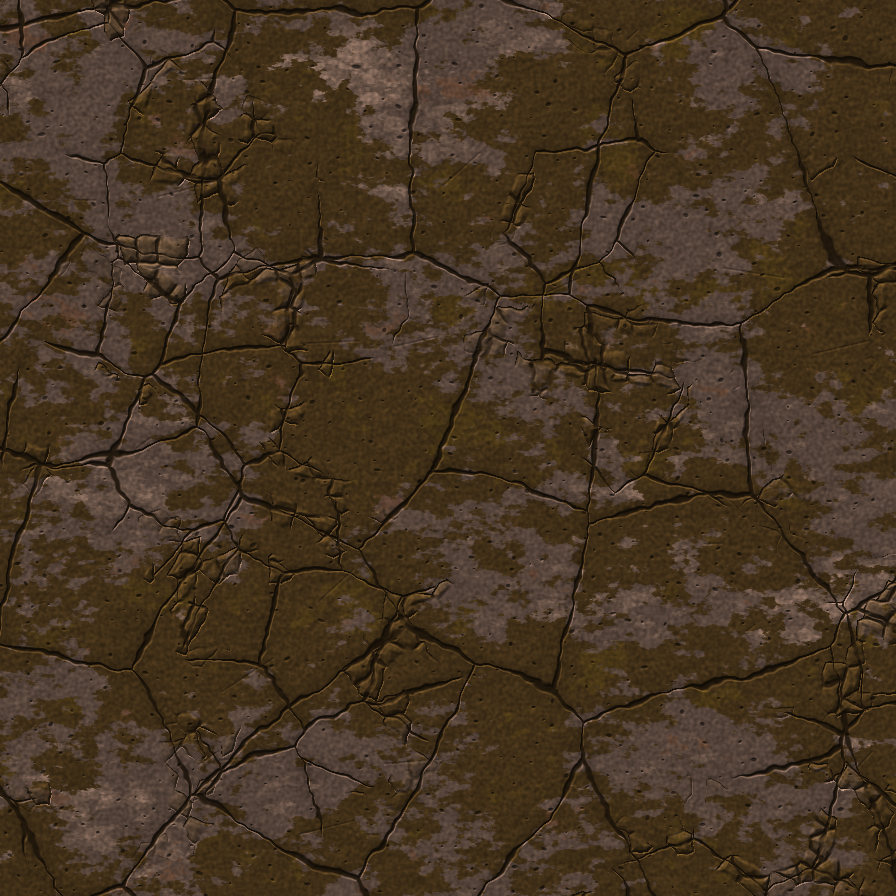
A Shadertoy shader for this texture:

```glsl
#define SOIL vec3(0.255, 0.186, 0.092)
#define OLIVE vec3(0.295, 0.222, 0.085)
#define STONE vec3(0.330, 0.262, 0.225)
#define PALE vec3(0.550, 0.440, 0.375)
#define RUST vec3(0.390, 0.250, 0.165)
#define CREVICE vec3(0.110, 0.076, 0.036)
#define PLATE_SCALE 4.3
#define SHARD_SCALE 8.5
#define RUBBLE_SCALE 40.0
#define PIT_SCALE 48.0
#define STONE_LEVEL 0.09
#define RELIEF 0.42

vec2 hash2(vec2 p) {
    vec3 q = fract(p.xyx * vec3(0.1031, 0.1030, 0.0973));
    q += dot(q, q.yzx + 33.33);
    return fract((q.xx + q.yz) * q.zy);
}

float corner(vec2 cell, vec2 offset) {
    return dot(hash2(cell) * 2.0 - 1.0, offset);
}

float gradientNoise(vec2 p) {
    vec2 i = floor(p), f = p - i, e = vec2(0.0, 1.0);
    vec2 u = f * f * f * (f * (f * 6.0 - 15.0) + 10.0);
    return mix(mix(corner(i, f), corner(i + e.yx, f - e.yx), u.x),
               mix(corner(i + e.xy, f - e.xy), corner(i + e.yy, f - e.yy), u.x), u.y);
}

vec2 wobble(vec2 p) {
    return vec2(gradientNoise(p), gradientNoise(p + 40.0));
}

float fbm(vec2 p) {
    float sum = 0.0, amp = 1.0;
    for (int i = 0; i < 5; i++) {
        sum += amp * gradientNoise(p);
        p = p * 2.03 + 17.3;
        amp *= 0.6;
    }
    return sum;
}

// x: distance to the nearest cell border, yz: cell index
vec3 voronoi(vec2 p) {
    vec2 base = floor(p), f = p - base, nearCell = vec2(0.0), nearVec = vec2(0.0);
    float best = 9.0;
    for (int y = -1; y <= 1; y++)
    for (int x = -1; x <= 1; x++) {
        vec2 cell = vec2(x, y);
        vec2 r = cell + 0.05 + 0.9 * hash2(base + cell) - f;
        if (dot(r, r) < best) { best = dot(r, r); nearVec = r; nearCell = cell; }
    }
    float border = 9.0;
    for (int y = -2; y <= 2; y++)
    for (int x = -2; x <= 2; x++) {
        vec2 cell = nearCell + vec2(x, y);
        vec2 r = cell + 0.05 + 0.9 * hash2(base + cell) - f, d = r - nearVec;
        if (dot(d, d) > 1e-4) border = min(border, dot(0.5 * (r + nearVec), normalize(d)));
    }
    return vec3(border, base + nearCell);
}

float pits(vec2 p) {
    vec2 g = p * PIT_SCALE + 0.8 * wobble(p * 19.0), cell = floor(g), kind = hash2(cell + 71.0);
    float size = mix(0.04, 0.13, kind.x * kind.x);
    float d = length((g - cell - 0.15 - 0.7 * hash2(cell)) * vec2(0.8, 1.1));
    return step(0.6, kind.y) * (1.0 - smoothstep(size * 0.5, size + 0.03, d));
}

float scratches(vec2 p) {
    float mark = 0.0;
    for (int i = 0; i < 24; i++) {
        vec2 kind = hash2(vec2(float(i), 91.0));
        float angle = mix(-0.2, 0.85, kind.x);
        vec2 dir = vec2(cos(angle), sin(angle)), r = p - hash2(vec2(float(i), 37.0));
        r -= dir * clamp(dot(r, dir), -0.035 * kind.y, 0.035 * kind.y);
        mark = max(mark, 1.0 - smoothstep(0.0003, 0.0018, length(r)));
    }
    return mark;
}

// x: height, y: crack cover, z: distance to a crack, w: rubble cover
vec4 surface(vec2 p) {
    vec2 q = p + 0.034 * wobble(p * 5.0) + 0.008 * wobble(p * 30.0) + 0.0035 * wobble(p * 85.0);
    float broken = smoothstep(-0.10, 0.08, gradientNoise(p * 3.1 + 5.7));
    float plate = voronoi(q * PLATE_SCALE + 3.0).x / PLATE_SCALE;
    float shard = voronoi(q * SHARD_SCALE + 21.0).x / SHARD_SCALE;
    float d = min(plate, shard * 1.2 + 0.02 * (1.0 - broken));
    float width = mix(0.0014, 0.0052, smoothstep(-0.25, 0.4, gradientNoise(p * 19.0 + 9.0)));
    float crack = 1.0 - smoothstep(width * 0.3, width, d);

    // loose chips gathered along the broken seams
    vec3 chip = voronoi(q * RUBBLE_SCALE);
    float rubble = step(0.45, hash2(chip.yz + 13.0).x) * broken
                 * smoothstep(0.0, 0.10, gradientNoise(chip.yz / RUBBLE_SCALE * 8.0))
                 * (1.0 - smoothstep(0.012, 0.020, d));
    float chipTop = smoothstep(0.03, 0.36, chip.x);
    crack = max(crack * (1.0 - 0.7 * rubble * chipTop), 0.85 * rubble * (1.0 - smoothstep(0.02, 0.13, chip.x)));

    float height = -0.0046 * crack - 0.0012 * exp(-d / 0.005) + 0.0055 * rubble * chipTop;
    height -= 0.0014 * pits(p) + 0.0010 * scratches(p);
    height += 0.0011 * gradientNoise(p * 150.0) + 0.0016 * gradientNoise(p * 45.0);
    return vec4(height, crack, d, rubble);
}

vec3 pigment(vec2 p) {
    float ragged = fbm(p * vec2(17.0, 32.0) + 8.0);
    float flecks = fbm(p * vec2(55.0, 95.0) + 23.0);
    float broad = fbm(p * vec2(4.5, 5.0) + 31.0);
    float stone = smoothstep(-0.04, 0.05, 0.75 * broad + 0.5 * ragged + 0.25 * flecks - STONE_LEVEL);
    float bleach = 0.8 * fbm(p * vec2(3.6, 7.0) + 63.0) + 0.5 * fbm(p * vec2(24.0, 50.0) + 4.0) + 0.15 * flecks;
    float stain = 0.8 * fbm(p * vec2(9.0, 15.0) + 90.0) + 0.4 * ragged + 0.25 * flecks;
    vec3 soil = mix(SOIL, OLIVE, 0.8 * smoothstep(0.25, 0.45, fbm(p * 11.0 + 50.0) + 0.3 * flecks));
    vec3 rock = STONE * (1.0 + 0.13 * ragged + 0.10 * flecks);
    rock = mix(rock, PALE, 0.30 * smoothstep(0.24, 0.30, bleach) + 0.50 * smoothstep(0.46, 0.54, bleach));
    vec3 color = mix(soil * (1.0 + 0.08 * ragged + 0.09 * flecks), rock, stone);
    return mix(color, RUST, 0.5 * smoothstep(0.44, 0.54, stain));
}

void mainImage(out vec4 fragColor, in vec2 fragCoord) {
    vec2 uv = fragCoord / iResolution.y;
    vec4 ground = surface(uv);

    // light falls from above, slightly from the left
    float reach = 0.0016;
    float slope = (ground.x - surface(uv + reach * vec2(-0.4, 0.92)).x) / reach;
    vec3 color = mix(pigment(uv), SOIL * 1.1, 0.5 * ground.w);

    // grain, hollows and relief
    color *= 1.0 + 0.34 * gradientNoise(uv * 230.0) + 0.12 * gradientNoise(uv * 110.0 + 7.0);
    color *= 1.0 - 0.18 * exp(-ground.z / 0.007);
    color *= 1.0 - 0.45 * pits(uv);
    color = mix(color, CREVICE, 0.85 * ground.y);
    color *= 1.0 + clamp(RELIEF * slope, -0.5, 0.8);
    fragColor = vec4(color, 1.0);
}
```
